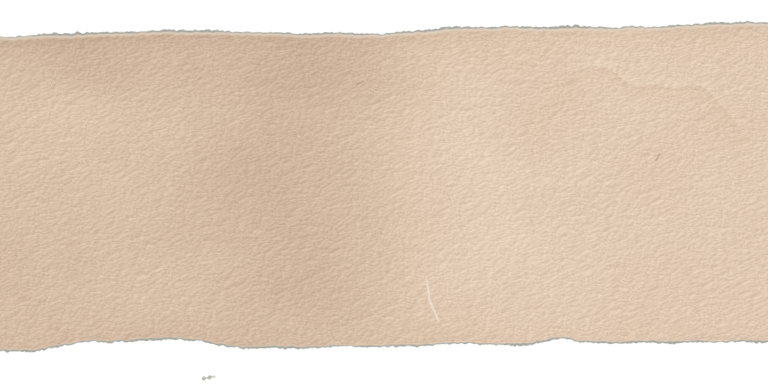
A Shadertoy shader for this texture:

```glsl
// A wide strip of torn tan kraft paper with fibrous grain, soft folds and ragged edges on white.
const vec3 BACKDROP = vec3(1.0);
const vec3 PAPER_DARK = vec3(0.77, 0.665, 0.57);
const vec3 PAPER_MID = vec3(0.845, 0.745, 0.655);
const vec3 PAPER_LIGHT = vec3(0.91, 0.825, 0.74);
const vec3 TORN_RIM = vec3(0.88, 0.83, 0.76);
const vec3 FRINGE = vec3(0.66, 0.66, 0.63);
const float FINE_GRAIN = 0.060;
const float COARSE_GRAIN = 0.030;
const float MOTTLE_AMOUNT = 0.10;
const float RAGGEDNESS = 0.008;
const float FRINGE_WIDTH = 0.007;
const vec2 GRAIN_SCALE = vec2(88.0, 150.0);

vec2 hash2(vec2 p) {
    vec3 q = fract(vec3(p.xyx) * vec3(0.1031, 0.1030, 0.0973));
    q += dot(q, q.yzx + 33.33);
    return fract((q.xx + q.yz) * q.zy);
}

// Distance to the nearest scattered cell centre.
float cellular(vec2 p) {
    vec2 cell = floor(p), f = fract(p);
    float nearest = 2.0;
    for (int i = 0; i < 9; i++) {
        vec2 o = vec2(i % 3 - 1, i / 3 - 1);
        vec2 d = o + hash2(cell + o) - f;
        nearest = min(nearest, dot(d, d));
    }
    return sqrt(nearest);
}

// Domain-warped sines, roughly -1 to 1.
float layeredSines(vec2 p) {
    float sum = 0.0, amp = 0.5;
    for (int i = 0; i < 5; i++) {
        sum += amp * sin(p.x + 1.7 * sin(p.y * 0.8)) * cos(p.y + 1.3 * sin(p.x * 0.7));
        p = mat2(1.5, 1.1, -1.1, 1.5) * p + 2.3;
        amp *= 0.62;
    }
    return sum;
}

float blob(vec2 p, vec2 centre, vec2 radius) {
    vec2 d = (p - centre) / radius;
    return exp(-dot(d, d));
}

float segment(vec2 p, vec2 a, vec2 b) {
    vec2 d = b - a;
    return length(p - a - d * clamp(dot(p - a, d) / dot(d, d), 0.0, 1.0));
}

float ramp(float a, float b, float x) { return smoothstep(a, b, x); }

float topEdge(float x) {
    return 0.903 + 0.014 * ramp(0.0, 0.5, x) - 0.007 * ramp(0.55, 0.85, x)
         + 0.017 * ramp(0.98, 1.28, x) + 0.011 * ramp(1.62, 1.95, x);
}

float bottomEdge(float x) {
    return 0.089 + 0.024 * ramp(0.07, 0.24, x) + 0.007 * ramp(0.28, 0.45, x)
         - 0.021 * ramp(0.49, 0.62, x) + 0.008 * ramp(0.92, 1.25, x)
         + 0.015 * ramp(1.36, 1.46, x) - 0.010 * ramp(1.46, 1.52, x);
}

float ragged(float x, float seed) {
    return RAGGEDNESS * (0.45 * layeredSines(vec2(x * 24.0, seed)) + 0.4 * (cellular(vec2(x * 60.0, seed)) - 0.5));
}

// Broad light and dark areas: 0 dark, 0.5 mid, 1 light.
float paperTone(vec2 p, float depthTop, float depthBottom) {
    float tone = mix(0.50, 0.80, ramp(0.6, 1.5, p.x));
    tone -= 0.26 * blob(p, vec2(0.74, 0.52), vec2(0.25, 0.22));
    tone -= 0.22 * blob(p, vec2(0.85, 0.24), vec2(0.16, 0.10));
    tone -= 0.20 * blob(p, vec2(0.82, 0.81), vec2(0.28, 0.07));
    tone -= 0.16 * blob(p, vec2(0.25, 0.80), vec2(0.14, 0.06));
    tone -= 0.16 * blob(p, vec2(1.40, 0.68), vec2(0.10, 0.12));
    tone += 0.16 * blob(p, vec2(1.20, 0.50), vec2(0.16, 0.28));
    tone += 0.15 * blob(p, vec2(0.12, 0.68), vec2(0.25, 0.12));
    tone -= mix(0.48, 0.28, ramp(0.5, 1.5, p.x)) * exp(-depthTop * 24.0);
    tone -= 0.15 * exp(-depthBottom * 18.0);
    return tone + MOTTLE_AMOUNT * layeredSines(p * vec2(7.0, 9.0));
}

// Folded ridge at upper right: lit above, shaded below.
float foldRelief(vec2 p) {
    float ridge = 0.775 + 0.055 * blob(p, vec2(1.55, p.y), vec2(0.07, 1.0))
                - 0.14 * ramp(1.82, 1.97, p.x) + 0.004 * sin(p.x * 60.0);
    float d = p.y - ridge;
    float span = ramp(1.40, 1.62, p.x) * (1.0 - ramp(1.86, 2.0, p.x));
    return span * (d > 0.0 ? 0.16 * exp(-d * 55.0) : -0.22 * exp(d * 45.0)) * ramp(0.0, 0.004, abs(d));
}

void mainImage(out vec4 fragColor, in vec2 fragCoord) {
    vec2 p = fragCoord / iResolution.xy * vec2(2.0, 1.0);
    float aa = 1.0 / iResolution.y;
    float depthTop = topEdge(p.x) + ragged(p.x, 1.7) - p.y;
    float depthBottom = p.y - bottomEdge(p.x) - ragged(p.x, 5.3);
    float depth = min(depthTop, depthBottom);

    // Paper tone with two layers of embossed fibre grain.
    float tone = paperTone(p, max(depthTop, 0.0), max(depthBottom, 0.0)) + foldRelief(p);
    vec3 paper = mix(PAPER_DARK, PAPER_MID, clamp(tone * 2.0, 0.0, 1.0));
    paper = mix(paper, PAPER_LIGHT, clamp(tone * 2.0 - 1.0, 0.0, 1.0));
    vec2 g = p * GRAIN_SCALE + 1.5 * layeredSines(p * 31.0), h = g * 0.43 + 7.0;
    paper += FINE_GRAIN * (cellular(g) - cellular(g + vec2(0.4, -0.6)));
    paper += COARSE_GRAIN * (cellular(h) - cellular(h + vec2(0.3, -0.5)));

    // Pale scratch, dark fibres and torn rims.
    float scratch = min(segment(p, vec2(1.112, 0.27), vec2(1.118, 0.22)), segment(p, vec2(1.118, 0.22), vec2(1.142, 0.165)));
    paper = mix(paper, vec3(0.94, 0.89, 0.83), 0.75 * (1.0 - ramp(0.001, 0.002 + aa, scratch)));
    float fibre = min(segment(p, vec2(0.930, 0.780), vec2(0.945, 0.788)), segment(p, vec2(1.708, 0.582), vec2(1.718, 0.598)));
    paper = mix(paper, PAPER_DARK * 0.85, 0.5 * (1.0 - ramp(0.0005, 0.001 + aa, fibre)));
    paper = mix(paper, TORN_RIM, 0.75 * (1.0 - ramp(0.003, 0.011, depthTop)));
    paper = mix(paper, TORN_RIM, 0.4 * (1.0 - ramp(0.001, 0.005, depthBottom)));

    // Patchy grey fringe, then loose crumbs beneath the strip.
    float patchy = 0.55 + 0.45 * layeredSines(vec2(p.x * 19.0, p.y * 3.0));
    float reach = FRINGE_WIDTH * patchy * (1.5 - cellular(p * vec2(80.0, 60.0)));
    vec3 color = mix(BACKDROP, FRINGE, ramp(-reach - aa, -reach + aa, depth));
    float crumb = segment(p, vec2(0.530, 0.014), vec2(0.555, 0.019)) + 0.002 * sin(p.x * 400.0);
    color = mix(color, FRINGE, 0.8 * (1.0 - ramp(0.001, 0.003 + aa, crumb)));
    color = mix(color, paper, ramp(-aa, aa, depth));
    fragColor = vec4(clamp(color, 0.0, 1.0), 1.0);
}
```
